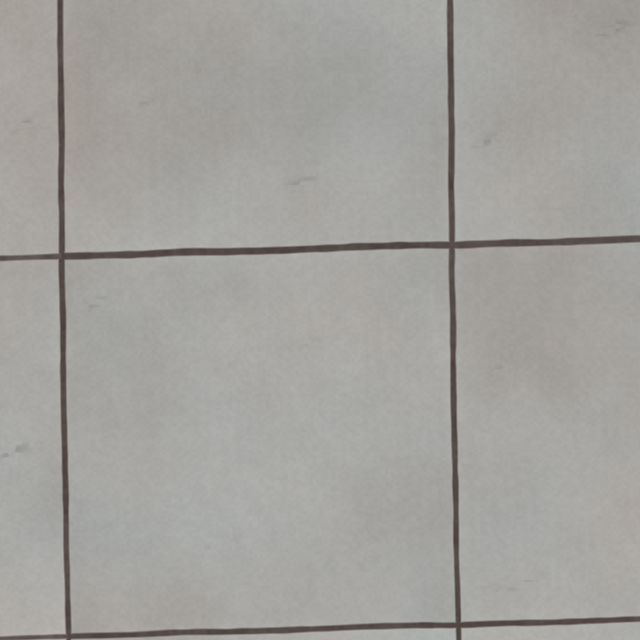
A WebGL 1 fragment shader for this texture:

```glsl
precision highp float;

// Large pale grey floor tiles divided by thin dark brown grout joints.
// A slightly skewed, bowed grid gives the joints by distance; layered value
// noise gives the cloudy glaze, and hashed smudges mark each tile.

uniform vec2 u_resolution;

const vec2 PITCH = vec2(0.6094, 0.594);
const vec2 ORIGIN = vec2(0.095, 0.0026);

const vec3 GLAZE_DARK = vec3(0.605, 0.590, 0.570);
const vec3 GLAZE_MID = vec3(0.653, 0.648, 0.634);
const vec3 GLAZE_LIGHT = vec3(0.695, 0.692, 0.678);
const vec3 GROUT_DARK = vec3(0.285, 0.240, 0.228);
const vec3 GROUT_PALE = vec3(0.385, 0.355, 0.335);

float hash(vec2 p) {
  return fract(sin(dot(p, vec2(127.1, 311.7))) * 43758.5453);
}

float noise(vec2 p) {
  vec2 i = floor(p);
  vec2 f = fract(p);
  f = f * f * (3.0 - 2.0 * f);
  float low = mix(hash(i), hash(i + vec2(1.0, 0.0)), f.x);
  float high = mix(hash(i + vec2(0.0, 1.0)), hash(i + vec2(1.0, 1.0)), f.x);
  return mix(low, high, f.y);
}

float fbm(vec2 p) {
  float sum = 0.0;
  float amplitude = 0.5;
  for (int i = 0; i < 5; i++) {
    sum += amplitude * noise(p);
    p = mat2(1.6, 1.2, -1.2, 1.6) * p + 7.3;
    amplitude *= 0.5;
  }
  return sum / 0.96875;
}

float blob(vec2 p, vec2 center, vec2 radius) {
  vec2 q = (p - center) / radius;
  return exp(-dot(q, q));
}

// Canvas position to tile units; whole numbers fall on the joints.
vec2 tileGrid(vec2 uv) {
  float drop = 1.0 - uv.y;
  vec2 skew = vec2(0.0117 * drop * drop, 0.030 * uv.x);
  vec2 wobble = 0.0022 * vec2(noise(vec2(3.0, uv.y * 14.0)),
                              noise(vec2(uv.x * 14.0, 8.0))) - 0.0011;
  return (uv - ORIGIN - skew + wobble) / PITCH;
}

// Faint broken scuffs at hashed places inside one tile.
float smudges(vec2 local, vec2 id) {
  float sum = 0.0;
  for (int i = 0; i < 4; i++) {
    vec2 seed = id * 5.3 + float(i) * 2.7;
    vec2 center = 0.08 + 0.84 * vec2(hash(seed), hash(seed + 1.9));
    vec2 p = local - center;
    p.y -= 0.35 * p.x;
    float size = mix(0.4, 1.0, hash(seed + 4.1));
    float flecks = smoothstep(0.45, 0.75, noise(local * vec2(55.0, 90.0) + seed));
    sum += size * flecks * blob(p, vec2(0.0), size * vec2(0.045, 0.017));
  }
  return sum;
}

vec3 glaze(vec2 uv, vec2 local, vec2 id) {
  // Cloudy tone, paler toward the bottom and shaded in the upper corners.
  float tone = 2.1 * (fbm(uv * 4.2 + id * 3.7) - 0.5);
  tone += 0.45 * (fbm(uv * vec2(22.0, 15.0) + 40.0) - 0.5);
  tone += 0.32 - 0.62 * uv.y + 0.10 * (hash(id + 9.0) - 0.5);
  tone += 0.35 * blob(uv, vec2(0.50, 0.70), vec2(0.20, 0.12));
  tone -= 0.55 * blob(uv, vec2(0.93, 0.82), vec2(0.14, 0.20));
  tone -= 0.30 * blob(uv, vec2(0.24, 0.88), vec2(0.18, 0.14));

  vec3 color = mix(GLAZE_MID, GLAZE_DARK, clamp(-tone, 0.0, 1.0));
  color = mix(color, GLAZE_LIGHT, clamp(tone, 0.0, 1.0));

  // Slight drift between rosy and cool grey, then fine grain and scuffs.
  float tint = fbm(uv * 6.0 + 21.0) - 0.5 + 0.45 * blob(uv, vec2(0.0, 0.95), vec2(0.15, 0.3));
  color += tint * vec3(0.030, -0.008, -0.026);
  color += 0.022 * (noise(uv * 230.0) - 0.5) + 0.014 * (noise(uv * 110.0) - 0.5);
  return color - 0.085 * smudges(local, id);
}

void main() {
  vec2 uv = gl_FragCoord.xy / u_resolution;
  vec2 grid = tileGrid(uv);
  vec2 id = floor(grid);
  vec2 local = fract(grid);

  // Signed distance to the joints: x for upright ones, y for level ones.
  vec2 reach = (0.5 - abs(local - 0.5)) * PITCH;
  vec2 halfWidth = mix(vec2(0.0042, 0.0045), vec2(0.0047, 0.0060), uv.y);
  halfWidth.y *= 1.0 - 0.22 * step(grid.x, 0.0);
  halfWidth += 0.0012 * (noise(uv * 45.0) - 0.5);
  vec2 edge = reach - halfWidth;

  float blur = max(0.0022, 0.75 / min(u_resolution.x, u_resolution.y));
  vec2 cover = 1.0 - smoothstep(-blur, blur, edge);
  float joint = max(cover.x, cover.y);

  // Pale worn rim on the tile edges, and mottled grout between them.
  float nearest = min(edge.x, edge.y);
  float rim = exp(-max(nearest, 0.0) / 0.006) * noise(uv * 60.0 + 5.0);
  vec3 tile = glaze(uv, local, id) + 0.030 * rim;
  float fade = 0.75 * fbm(uv * 24.0 + 60.0) + 0.30 * cover.y * step(grid.x, 0.0);
  vec3 grout = mix(GROUT_DARK, GROUT_PALE, fade);
  grout += 0.04 * (noise(uv * 150.0) - 0.5);

  gl_FragColor = vec4(mix(tile, grout, joint), 1.0);
}
```
